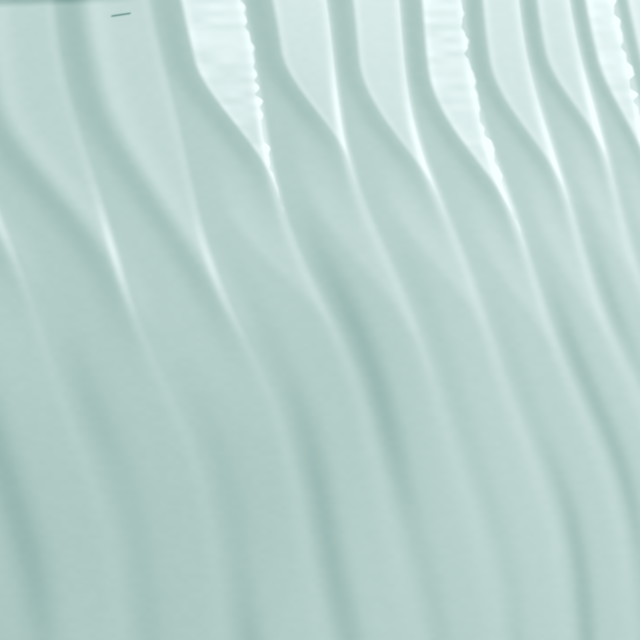
This texture is drawn by a Shadertoy shader. Its source:

```glsl
// Glossy mint cream swept into slanted ridges, with bright petal-shaped folds near the top.

float hash(vec2 p) {
    return fract(sin(dot(p, vec2(127.1, 311.7))) * 43758.5);
}

float noise(vec2 p) {
    vec2 i = floor(p), f = fract(p);
    f = f * f * (3.0 - 2.0 * f);
    return mix(mix(hash(i), hash(i + vec2(1, 0)), f.x),
               mix(hash(i + vec2(0, 1)), hash(i + vec2(1, 1)), f.x), f.y);
}

float bell(float d, float width) {
    return exp(-d * d / (width * width));
}

// Ridges crowd together towards the right
float ridge(float i) {
    return -0.08 + 0.17 * i - 0.006 * i * i;
}

// Left rim of a fold: follows the groove, then sweeps over to the crest at its tip
float foldRim(float lo, float hi, float t, float start, float tip) {
    return mix(lo, hi, 0.36 + 0.64 * smoothstep(start, tip, t));
}

float fold(float u, float rim, float hi, float soft) {
    return smoothstep(rim - soft, rim + soft, u)
         * (1.0 - smoothstep(hi - soft * 0.6, hi + soft * 0.6, u));
}

void mainImage(out vec4 fragColor, in vec2 fragCoord) {
    vec2 p = fragCoord / iResolution.xy;
    float t = 1.0 - p.y;

    // Straighten the slanted, gently curving ridges
    float u = p.x - 0.27 * t + 0.02 * sin(6.283 * t)
            + 0.006 * sin(11.0 * t + 9.0 * p.x);

    // Broad unevenness of the surface
    float shade = mix(-0.13, 0.06, p.x) + 0.12 * (1.0 - t)
                + 0.16 * (noise(vec2(u * 7.0, t * 2.5)) - 0.5)
                - 0.12 * bell(length((p - vec2(0.5, 0.3)) * vec2(1.0, 0.7)), 0.16);

    for (int k = 0; k < 12; k++) {
        float i = float(k);
        float lo = ridge(i - 1.0), hi = ridge(i), gap = hi - lo;
        float crisp = smoothstep(1.8, 3.0, i);
        float soft = mix(0.016, 0.005, crisp);
        float tip = 0.46 - 0.15 * crisp + 0.05 * sin(1.5 * i - 1.2);
        float below = max(t - tip, 0.0);

        // Every third crisp fold has a torn right edge
        float torn = crisp * step(mod(i, 3.0), 0.5);
        float tear = torn * (noise(vec2(u * 30.0, t * 95.0)) - 0.5);
        float edge = hi + 0.012 * tear;

        // Bright upper fold and the shadow tucked under its rim
        float rim = foldRim(lo, hi, t, 0.3 * tip, tip);
        float gain = 0.24 + crisp * (0.4 + 0.18 * sin(2.1 * i + 1.5));
        float lit = mix(1.0, 0.6, clamp(t / tip, 0.0, 1.0))
                  * (1.0 - smoothstep(tip - 0.02, tip + 0.05, t));
        shade += gain * lit * fold(u, rim, edge, soft) * (1.0 + 0.35 * tear);
        shade += 0.18 * lit * bell(u - rim - soft, soft * 1.3);
        shade -= 0.26 * bell(u - rim + 0.16 * gap, 0.16 * gap)
               * (1.0 - smoothstep(tip - 0.1, tip + 0.14, t));

        // Softer second fold further down
        float tip2 = tip + 0.2 + 0.12 * hash(vec2(i, 4.0));
        float rim2 = foldRim(lo, hi, t, tip, tip2);
        shade += 0.2 * crisp * smoothstep(tip - 0.1, tip + 0.08, t)
               * (1.0 - smoothstep(tip2 - 0.1, tip2 + 0.06, t))
               * fold(u, rim2, hi, 0.014);

        // Dark groove to the right of the previous crest
        float groove = 0.14 + 0.26 * smoothstep(-0.3, 1.0, sin(6.0 * t + 1.9 * i - 3.0));
        shade -= groove * smoothstep(tip, tip + 0.25, t)
               * bell(u - lo - 0.28 * gap, 0.13 * gap + 0.004);

        // Crest line, fading downwards, with a wet glint by the tip
        float d = u - hi;
        float width = (d < 0.0 ? 0.009 : 0.006) + 0.02 * below;
        float line = mix(0.14, 0.34, crisp) * exp(-2.2 * below);
        float glint = (0.3 + 0.4 * hash(vec2(i, 9.0))) * bell(t - tip + 0.08, 0.075);
        shade += line * bell(d, width) + glint * bell(d + 0.004, 0.008);
    }

    // Fine grain, top lip and one small scratch
    shade += 0.05 * (noise(p * vec2(90.0, 130.0)) - 0.5);
    shade -= 0.7 * (1.0 - smoothstep(0.0, 0.014, t + 0.03 * p.x))
           * (1.0 - smoothstep(0.1, 0.25, p.x));
    vec2 s = p - vec2(0.189, 0.977);
    shade -= 1.3 * bell(s.y - 0.15 * s.x, 0.0018)
           * (1.0 - smoothstep(0.012, 0.018, abs(s.x)));

    // Shadowed mint, base mint and near-white gloss
    vec3 mint = vec3(0.71, 0.81, 0.79);
    vec3 color = mix(mint, vec3(0.92, 0.98, 0.98), clamp(shade, 0.0, 1.2));
    color += vec3(0.21, 0.17, 0.17) * clamp(shade, -1.8, 0.0);
    fragColor = vec4(clamp(color, 0.0, 1.0), 1.0);
}
```
